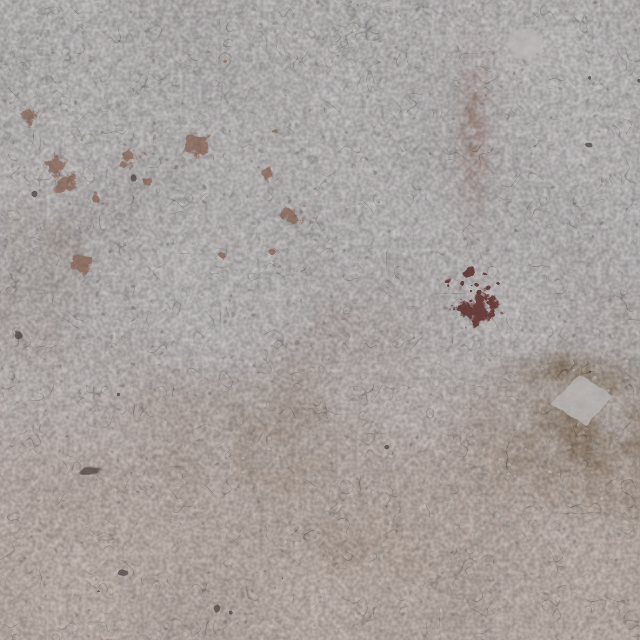
Give the GLSL for this texture, as a three.js fragment shader.

```glsl
// Weathered concrete ground with grit, loose stone chips, brown stains and rust spots.
varying vec2 vUv;

const float TAU = 6.2832;
const vec3 COOL_GREY = vec3(0.675, 0.665, 0.670);
const vec3 WARM_GREY = vec3(0.675, 0.628, 0.608);
const vec3 PALE_CHIP = vec3(0.760, 0.745, 0.725);
const vec3 SLATE_CHIP = vec3(0.600, 0.610, 0.600);
const vec3 PIT = vec3(0.480, 0.450, 0.440);
const vec3 EARTH = vec3(0.500, 0.435, 0.365);
const vec3 RUST = vec3(0.500, 0.340, 0.270);
const vec3 DARK_RED = vec3(0.360, 0.170, 0.160);
const vec3 DEBRIS = vec3(0.270, 0.235, 0.230);

vec2 hash2(vec2 p) {
  vec3 q = fract(p.xyx * vec3(0.1031, 0.1030, 0.0973));
  q += dot(q, q.yzx + 33.33);
  return fract((q.xx + q.yz) * q.zy);
}

vec2 rotate(vec2 p, float angle) {
  float c = cos(angle), s = sin(angle);
  return vec2(c * p.x - s * p.y, s * p.x + c * p.y);
}

float cornerSlope(vec2 cell, vec2 offset) {
  float angle = TAU * hash2(cell).x;
  return dot(vec2(cos(angle), sin(angle)), offset);
}

float gradientNoise(vec2 p) {
  vec2 i = floor(p), f = fract(p), e = vec2(1.0, 0.0);
  vec2 u = f * f * f * (f * (f * 6.0 - 15.0) + 10.0);
  float low = mix(cornerSlope(i, f), cornerSlope(i + e.xy, f - e.xy), u.x);
  float high = mix(cornerSlope(i + e.yx, f - e.yx), cornerSlope(i + e.xx, f - e.xx), u.x);
  return mix(low, high, u.y);
}

float fbm(vec2 p) {
  float sum = 0.0, amp = 0.5;
  for (int i = 0; i < 4; i++) {
    sum += amp * gradientNoise(p);
    p = rotate(p, 0.6) * 2.03 + 17.0;
    amp *= 0.5;
  }
  return sum;
}

// Soft elliptical weight, 1 at the centre
float patchAt(vec2 p, vec2 centre, vec2 size) {
  vec2 q = (p - centre) / size;
  return exp(-dot(q, q));
}

// Ragged spot with a fairly crisp rim
float blot(vec2 p, vec2 centre, vec2 size, float ragged) {
  return 1.0 - smoothstep(0.7, 1.1, length((p - centre) / size) + ragged);
}

float scatterBlots(vec2 p, vec2 centre, vec2 spread, float radius, float ragged, float seed) {
  float cover = 0.0;
  for (int i = 0; i < 14; i++) {
    vec2 place = hash2(vec2(float(i) * 7.0 + 3.0, seed));
    vec2 form = hash2(vec2(float(i) * 5.0 + 1.0, seed + 31.0));
    vec2 size = radius * mix(0.25, 1.0, form.x * form.x) * vec2(1.0, mix(0.6, 1.2, form.y));
    cover = max(cover, blot(p, centre + spread * (2.0 * place - 1.0), size, ragged));
  }
  return cover;
}

// Angular chips, one per cell: x cover, y contact shadow, z tone
vec3 chips(vec2 p, float density, float edge) {
  vec3 result = vec3(0.0);
  for (int j = -1; j <= 1; j++) for (int i = -1; i <= 1; i++) {
    vec2 cell = floor(p) + vec2(float(i), float(j));
    vec2 place = hash2(cell + 11.0), kind = hash2(cell + 57.0);
    vec2 q = rotate(p - cell - 0.2 - 0.6 * place, TAU * kind.x);
    q.x += 0.35 * q.y;
    float facets = max(abs(q.x) + 0.45 * abs(q.y), (0.9 + place.y) * abs(q.y));
    float d = mix(facets, length(q), 0.35) - mix(0.16, 0.42, place.x * place.y);
    float present = smoothstep(0.0, 0.08, density - kind.y);
    float cover = present * (1.0 - smoothstep(-edge, edge, d));
    if (cover > result.x) result.z = fract(kind.x * 13.0 + place.x);
    result.x = max(result.x, cover);
    result.y = max(result.y, present * (1.0 - smoothstep(0.0, 0.13, d)));
  }
  return result;
}

vec3 layChips(vec3 ground, vec3 layer, vec3 dark, vec3 light, float opacity) {
  ground *= 1.0 - 0.16 * opacity * layer.y;
  return mix(ground, mix(dark, light, layer.z), opacity * layer.x);
}

void main() {
  vec2 p = vUv;
  float broad = fbm(p * 5.0), ragged = 2.2 * fbm(p * 55.0);

  // Cool upper slab fading into warm lower slab
  float warmth = 1.0 - smoothstep(0.18, 0.58, p.y + 0.35 * broad);
  vec3 color = mix(COOL_GREY, WARM_GREY, 0.1 + 0.9 * warmth) + 0.07 * broad;

  // Earth stains
  float stain = 0.75 * patchAt(p, vec2(0.94, 0.32), vec2(0.14, 0.10))
    + 0.55 * patchAt(p, vec2(0.88, 0.43), vec2(0.06, 0.03))
    + 0.35 * patchAt(p, vec2(0.40, 0.32), vec2(0.12, 0.09))
    + 0.25 * patchAt(p, vec2(0.06, 0.61), vec2(0.12, 0.07))
    + 0.25 * patchAt(p, vec2(0.58, 0.14), vec2(0.09, 0.06));
  color = mix(color, EARTH, clamp(stain * (0.75 + 2.2 * fbm(p * 16.0)), 0.0, 0.8));
  float streak = patchAt(p, vec2(0.74, 0.79), vec2(0.025, 0.11));
  color = mix(color, RUST, 0.4 * streak * clamp(0.7 + ragged, 0.0, 1.0));

  // Loose chips gather in rubble, grit lies everywhere
  float rubble = patchAt(p, vec2(0.07, 0.85), vec2(0.12, 0.22))
    + 0.8 * patchAt(p, vec2(0.54, 0.95), vec2(0.13, 0.08))
    + 0.5 * patchAt(p, vec2(0.48, 0.64), vec2(0.08, 0.06));
  color = layChips(color, chips(p * 34.0, 0.05 + 0.6 * rubble, 0.05), SLATE_CHIP, PALE_CHIP, 0.7);
  color = layChips(color, chips(p * 75.0 + 9.0, 0.22 + 0.3 * rubble, 0.10), COOL_GREY, PALE_CHIP, 0.6);
  color = mix(color, PIT, 0.45 * chips(p * 90.0 + 41.0, 0.12, 0.12).x);

  // Hairline cracks and fine grain
  float line = 1.0 - smoothstep(0.0, 0.07, abs(gradientNoise(p * 48.0 + 5.0)));
  color -= 0.10 * line * smoothstep(0.08, 0.35, gradientNoise(p * 27.0));
  color += 0.15 * fbm(p * 70.0 + 3.0) + 0.10 * gradientNoise(p * 165.0);

  // Rust, dark red crumbs and debris
  float rust = scatterBlots(p, vec2(0.24, 0.73), vec2(0.24, 0.20), 0.022, ragged, 4.0);
  color = mix(color, RUST, 0.65 * rust);
  float red = max(blot(p, vec2(0.745, 0.513), vec2(0.030, 0.022), ragged),
    scatterBlots(p, vec2(0.74, 0.55), vec2(0.045, 0.025), 0.011, ragged, 8.0));
  color = mix(color, DARK_RED, 0.85 * red);
  float debris = max(blot(rotate(p - vec2(0.139, 0.264), -0.2), vec2(0.0), vec2(0.018, 0.007), 0.4 * ragged),
    scatterBlots(p, vec2(0.5), vec2(0.5), 0.008, 0.5 * ragged, 15.0));
  color = mix(color, DEBRIS, 0.7 * debris);

  // Two large pale stones
  vec2 slab = abs(rotate(p - vec2(0.91, 0.375), -0.12)) / vec2(0.050, 0.040);
  float slabCover = 1.0 - smoothstep(0.95, 1.03, slab.x + slab.y + 0.08 * ragged);
  float boulder = blot(p, vec2(0.82, 0.93), vec2(0.030, 0.026), 0.3 * ragged);
  vec3 stone = mix(COOL_GREY, PALE_CHIP, 0.5) + 0.08 * fbm(p * 45.0);
  color = mix(color, stone, 0.85 * max(slabCover, boulder));

  gl_FragColor = vec4(color, 1.0);
}
```
